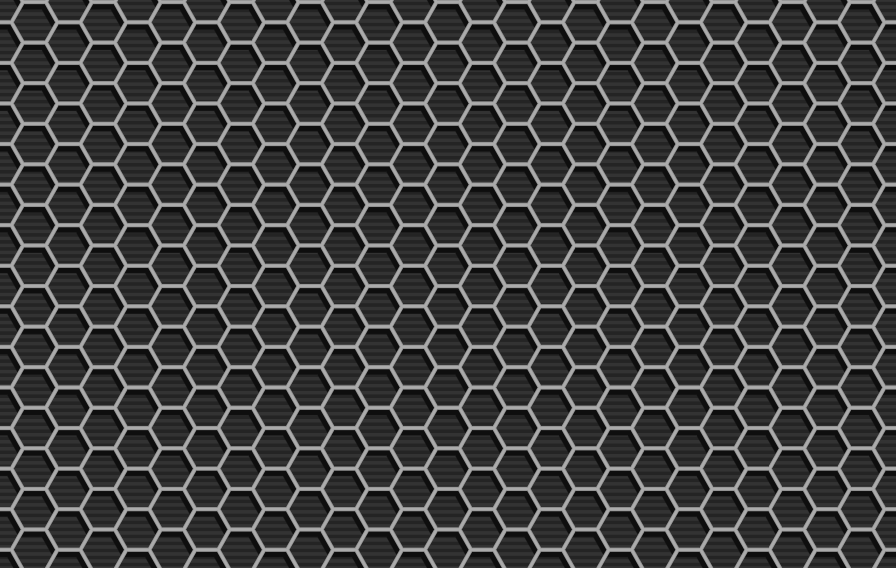
Give the GLSL for this pattern, as a WebGL 1 fragment shader.

```glsl
precision highp float;

uniform vec2 u_resolution;

const vec2 REPEATS = vec2(13.0, 14.0);
const vec2 GRID_OFFSET = vec2(0.0, -0.05);
const float STRIPES = 81.0;
const float SQRT3 = 1.7320508;
const float WIRE_HALF_WIDTH = 0.053;
const vec2 SHADOW_SHIFT = vec2(0.075, 0.13);

// Offset from the nearest centre of a rectangular lattice, in cell heights
vec2 latticeOffset(vec2 grid) {
  return (fract(grid + 0.5) - 0.5) * vec2(SQRT3, 1.0);
}

// Offset from the nearest hexagon centre: two interleaved lattices
vec2 hexOffset(vec2 grid) {
  vec2 a = latticeOffset(grid);
  vec2 b = latticeOffset(grid - 0.5);
  return dot(a, a) < dot(b, b) ? a : b;
}

// Flat-topped hexagon, negative inside
float hexDistance(vec2 p, float apothem) {
  vec2 q = abs(p);
  return max(q.y, dot(q, vec2(0.5 * SQRT3, 0.5))) - apothem;
}

float coverage(float dist, float softness) {
  return smoothstep(-softness, softness, dist);
}

// Dark ribbed sheet behind the mesh
vec3 ribbedSheet(float y, float pixel) {
  float triangle = abs(fract(y * STRIPES) - 0.5) - 0.25;
  float blur = max(0.08, 0.5 * pixel * STRIPES);
  return mix(vec3(0.14), vec3(0.20), coverage(triangle, blur));
}

// Grey wire, brightest along its centre
vec3 wireColor(float innerDistance, float halfWidth) {
  float rise = clamp(innerDistance / halfWidth, 0.0, 1.0);
  return mix(vec3(0.54), vec3(0.67), smoothstep(0.0, 0.7, rise));
}

void main() {
  vec2 uv = gl_FragCoord.xy / u_resolution;
  float pixel = 1.0 / u_resolution.y;
  float cellPixel = pixel * REPEATS.y;

  vec2 p = hexOffset(uv * REPEATS - GRID_OFFSET);
  float apothem = 0.5 - WIRE_HALF_WIDTH;
  float wire = hexDistance(p, apothem);
  float shadow = hexDistance(p + SHADOW_SHIFT, apothem);

  // Sheet, then the shadow cast down and left, then the wire
  vec3 color = ribbedSheet(uv.y, pixel);
  color = mix(color, vec3(0.055), coverage(shadow, max(0.02, 0.6 * cellPixel)));
  color = mix(color, wireColor(wire, WIRE_HALF_WIDTH), coverage(wire, 0.6 * cellPixel));

  gl_FragColor = vec4(color, 1.0);
}
```
